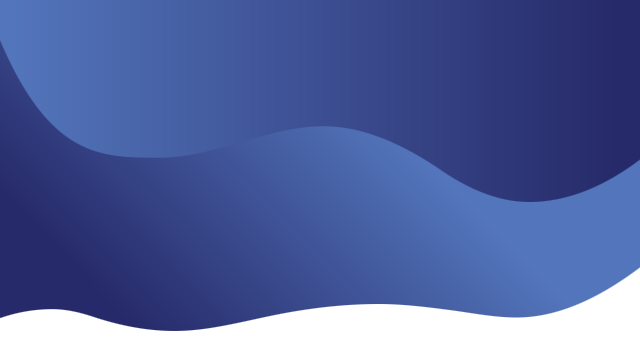
Reproduce this background procedurally as a Shadertoy shader.

```glsl
const vec3 LIGHT_BLUE = vec3(0.325, 0.459, 0.733);
const vec3 NAVY = vec3(0.150, 0.165, 0.415);

// Cubic through two knots, each holding x, height and slope
float hermite(float x, vec3 a, vec3 b) {
    float w = b.x - a.x;
    float t = clamp((x - a.x) / w, 0.0, 1.0);
    float s = 1.0 - t;
    return mix(a.y, b.y, t * t * (3.0 - 2.0 * t)) + w * t * s * (a.z * s - b.z * t);
}

// Upper edge of the front wave: a steep fall, then rolling swells
float crestHeight(float x) {
    const vec3 knots[5] = vec3[5](
        vec3(0.250, 0.309, 0.0), vec3(0.505, 0.358, 0.0), vec3(0.690, 0.289, -0.68),
        vec3(0.827, 0.240, 0.0), vec3(1.000, 0.306, 0.75));
    float y = 0.309 + 0.183 * pow(max(1.0 - x / 0.25, 0.0), 3.2);
    for (int i = 0; i < 4; i++)
        if (x >= knots[i].x) y = hermite(x, knots[i], knots[i + 1]);
    return y;
}

// Lower edge of the front wave
float baseHeight(float x) {
    const vec3 knots[9] = vec3[9](
        vec3(0.000, 0.059, 0.35), vec3(0.082, 0.073, 0.0), vec3(0.146, 0.061, -0.33),
        vec3(0.273, 0.039, 0.0), vec3(0.430, 0.064, 0.20), vec3(0.592, 0.081, 0.0),
        vec3(0.703, 0.0716, -0.13), vec3(0.807, 0.060, 0.0), vec3(1.000, 0.138, 0.75));
    float y = knots[0].y;
    for (int i = 0; i < 8; i++)
        if (x >= knots[i].x) y = hermite(x, knots[i], knots[i + 1]);
    return y;
}

// Antialiased coverage where the signed height is positive
float coverage(float d) {
    return clamp(0.5 + d / max(fwidth(d), 1e-5), 0.0, 1.0);
}

void mainImage(out vec4 fragColor, in vec2 fragCoord) {
    // Canvas width is one unit; height follows a fixed proportion
    vec2 p = fragCoord / iResolution.xy * vec2(1.0, 0.5547);

    // Horizontal sky gradient and diagonal wave gradient
    vec3 sky = mix(LIGHT_BLUE, NAVY, clamp((p.x - 0.02) / 0.94, 0.0, 1.0));
    vec3 wave = mix(NAVY, LIGHT_BLUE, clamp((p.x + p.y - 0.255) / 0.716, 0.0, 1.0));

    // Stack the layers from back to front
    vec3 color = mix(sky, wave, coverage(crestHeight(p.x) - p.y));
    color = mix(color, vec3(1.0), coverage(baseHeight(p.x) - p.y));
    fragColor = vec4(color, 1.0);
}
```
